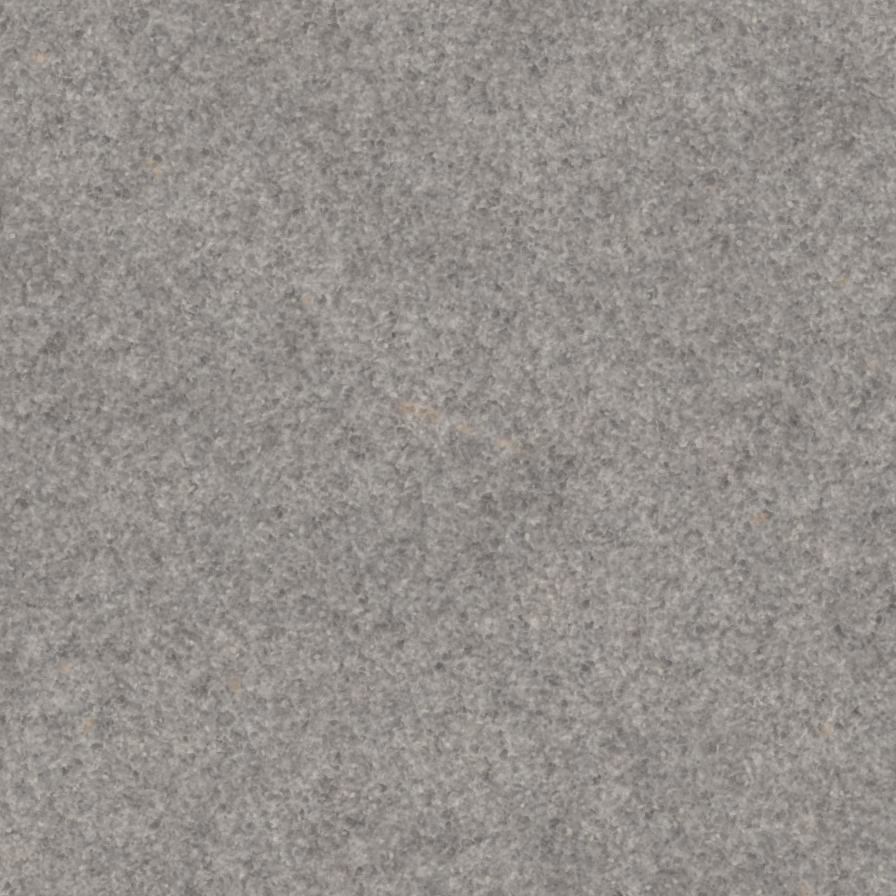
Give the GLSL for this texture, as a WebGL 2 fragment shader.

```glsl
#version 300 es
precision highp float;
// Fine-grained warm grey stone with soft mottling, pale specks and beige chips.
#define STONE vec3(0.577, 0.556, 0.540)
#define TINT vec3(1.0, 0.97, 0.93)
#define CHIP vec3(0.68, 0.615, 0.56)
#define SPECK vec3(0.75, 0.715, 0.675)
#define FINE_SCALE 290.0
#define CRYSTAL_SCALE 175.0
#define GRAIN_SCALE 95.0
#define FINE_CONTRAST 0.115
#define CRYSTAL_CONTRAST 0.115
#define MOTTLE_CONTRAST 0.05

uniform vec2 u_resolution;
out vec4 fragColor;

vec3 hash3(vec2 p) {
  vec3 q = fract(vec3(p.xyx) * vec3(0.1031, 0.1030, 0.0973));
  q += dot(q, q.yxz + 33.33);
  return fract((q.xxy + q.yzz) * q.zyx);
}

// Smooth noise centred on zero
float noise(vec2 p) {
  vec2 i = floor(p), f = fract(p);
  f = f * f * (3.0 - 2.0 * f);
  float low = mix(hash3(i).x, hash3(i + vec2(1, 0)).x, f.x);
  float high = mix(hash3(i + vec2(0, 1)).x, hash3(i + 1.0).x, f.x);
  return mix(low, high, f.y) - 0.5;
}

// Cellular noise: x = gap to the second nearest cell, y = cell id
vec2 cells(vec2 p) {
  vec2 base = floor(p);
  float nearest = 9.0, second = 9.0, id = 0.0;
  for (int k = 0; k < 9; k++) {
    vec2 cell = base + vec2(k % 3 - 1, k / 3 - 1);
    vec3 h = hash3(cell + 17.0);
    float d = distance(p, cell + h.xy);
    if (d < nearest) {
      second = nearest;
      nearest = d;
      id = h.z;
    } else {
      second = min(second, d);
    }
  }
  return vec2(second - nearest, id);
}

mat2 rotation(float angle) {
  float c = cos(angle), s = sin(angle);
  return mat2(c, -s, s, c);
}

// Signed distance to an ellipse, approximate near its rim
float ellipse(vec2 p, vec2 radii, float angle) {
  return (length(rotation(angle) * p / radii) - 1.0) * min(radii.x, radii.y);
}

// Distance to sparse flakes of random size and tilt, one at most per cell
float flakes(vec2 p, float scale, float density, float radius) {
  vec2 base = floor(p * scale);
  float d = 1.0;
  for (int k = 0; k < 9; k++) {
    vec2 cell = base + vec2(k % 3 - 1, k / 3 - 1);
    vec3 place = hash3(cell + scale), form = hash3(cell + 71.0);
    if (place.z > density) continue;
    vec2 radii = radius * mix(0.5, 1.2, form.x) * vec2(1.0, mix(0.4, 0.9, form.y));
    d = min(d, ellipse(p - (cell + place.xy) / scale, radii, form.z * 6.28));
  }
  return d;
}

float cover(float d, float softness) {
  return 1.0 - smoothstep(-softness, softness, d);
}

void main() {
  float pixel = 1.0 / min(u_resolution.x, u_resolution.y);
  vec2 uv = gl_FragCoord.xy * pixel;

  // Layered grain, each layer turned to hide its lattice
  float fine = noise(rotation(0.4) * uv * FINE_SCALE + 400.0);
  float medium = noise(rotation(1.1) * uv * 140.0 + 231.0);
  float coarse = noise(rotation(0.7) * uv * 66.0 + 157.0);
  float patches = noise(rotation(0.3) * uv * 25.0 + 111.0);
  float broad = noise(rotation(0.9) * uv * 7.0 + 45.0);
  float tone = FINE_CONTRAST * (fine + 0.9 * medium);
  tone += MOTTLE_CONTRAST * (coarse + 0.5 * patches + 0.35 * broad);

  // Small crystals
  vec2 crystal = cells(uv * CRYSTAL_SCALE + vec2(medium, coarse));
  tone += CRYSTAL_CONTRAST * (crystal.y - 0.5) * smoothstep(0.0, 0.35, crystal.x);

  // Larger grains: some dark, with pale rims in worn areas
  vec2 grain = cells(uv * GRAIN_SCALE + 0.6 * vec2(medium, fine));
  float worn = smoothstep(-0.4, 0.4, broad + patches);
  float inside = smoothstep(0.0, 0.45, grain.x);
  tone -= 0.06 * inside * smoothstep(0.72, 0.95, grain.y);
  tone += 0.035 * (1.0 - inside) * mix(0.4, 1.0, worn);

  vec3 color = STONE + TINT * tone;
  color += vec3(0.012, 0.0, -0.006) * noise(uv * 40.0 + 83.0);

  // Pale mineral specks
  float speck = flakes(uv, 44.0, 0.24, 0.0029) + 0.002 * medium;
  color = mix(color, SPECK + 0.4 * tone, 0.75 * cover(speck, pixel));

  // Scattered beige chips and one broken slanting streak
  float chip = flakes(uv, 9.0, 0.17, 0.0095);
  for (int i = 0; i < 3; i++) {
    float t = float(i);
    vec2 center = vec2(0.475, 0.538) + t * vec2(0.045, -0.017);
    chip = min(chip, ellipse(uv - center, vec2(0.027, 0.0095) / (1.0 + 0.35 * t), -0.35));
  }
  chip += 0.008 * coarse + 0.005 * medium;
  color = mix(color, CHIP + 0.6 * tone, 0.65 * cover(chip, 2.0 * pixel));

  fragColor = vec4(color, 1.0);
}
```
